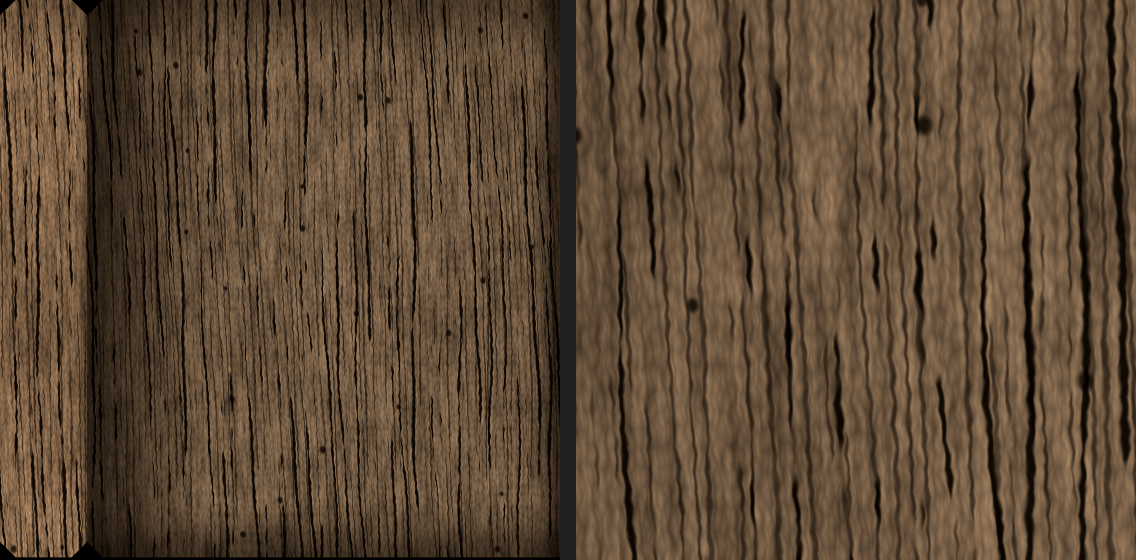
Left, the full canvas; right, a detail of the centre.
This texture is drawn by a three.js fragment shader. Its source:

```glsl
// Weathered dark timber: a lit, chamfered post on the left and a shaded wide panel.
// Stretched cellular noise makes the fibres; wavering column lines, gated
// by layered sines, open and close as long vertical cracks.
varying vec2 vUv;

float hash(vec2 p) {
  return fract(sin(dot(p, vec2(127.1, 311.7))) * 43758.55);
}

// Distance to the nearest scattered point, about 0 to 1
float cellular(vec2 p) {
  vec2 cell = floor(p);
  float nearest = 2.0;
  for (int j = -1; j <= 1; j++) {
    for (int i = -1; i <= 1; i++) {
      vec2 id = cell + vec2(float(i), float(j));
      vec2 point = id + vec2(hash(id), hash(id + 57.3));
      nearest = min(nearest, length(p - point));
    }
  }
  return nearest;
}

// Long broken cracks, one per column; halfWidth is in canvas units
float cracks(vec2 p, float columns, float halfWidth, float seed) {
  float x = p.x * columns;
  float depth = 0.0;
  for (int k = -1; k <= 1; k++) {
    float id = floor(x) + float(k);
    float h = hash(vec2(id, seed));
    float phase = 60.0 * h;
    float centre = id + 0.5 + 0.7 * (h - 0.5)
      + 0.14 * sin(p.y * 8.0 + phase)
      + 0.06 * sin(p.y * 27.0 + phase * 2.3);
    float opening = sin(p.y * 5.0 + phase * 1.7) + 0.7 * sin(p.y * 14.0 + phase * 3.1)
      + 0.45 * sin(p.y * 49.0 + phase) + 0.3 * sin(p.y * 133.0 + phase * 4.0);
    float open = smoothstep(-1.0, 1.2, opening);
    float w = halfWidth * open * (0.5 + 0.8 * hash(vec2(id, seed + 9.0)));
    float d = abs(x - centre) / columns;
    float line = 1.0 - smoothstep(w * 0.4, w + 0.0014, d);
    depth = max(depth, line * smoothstep(0.0, 0.4, open));
  }
  return depth;
}

// Small knots and pits, in a few cells of a loose grid
float pits(vec2 p) {
  vec2 g = p * 13.0;
  vec2 id = floor(g);
  vec2 centre = id + 0.25 + 0.5 * vec2(hash(id + 3.0), hash(id + 8.0));
  float radius = 0.03 + 0.04 * hash(id + 5.0);
  float d = length((g - centre) * vec2(1.0, 0.8));
  return step(0.82, hash(id + 21.0)) * (1.0 - smoothstep(radius * 0.5, radius + 0.03, d));
}

// Signed distance to a box with cut corners
float chamferBox(vec2 p, vec2 halfSize, float cut) {
  vec2 q = abs(p) - halfSize;
  return max(max(q.x, q.y), (q.x + q.y + cut) * 0.707);
}

// Brightness of bare wood with its fibres and cracks
float woodTone(vec2 p) {
  p.x += 0.035 * p.y + 0.004 * sin(p.y * 6.0 + p.x * 9.0);
  vec2 ragged = p;
  ragged.x += 0.0026 * (cellular(p * vec2(110.0, 75.0)) - 0.5);

  float fibre = cellular(ragged * vec2(170.0, 11.0)) - 0.5;
  float grain = cellular(ragged * vec2(300.0, 85.0) + 31.0) - 0.5;
  float patches = cellular(p * vec2(17.0, 5.0) + 7.0) - 0.5;
  float stain = cellular(p * vec2(48.0, 22.0) + 13.0) - 0.5;
  float tone = 0.405 - 0.19 * fibre - 0.16 * grain - 0.10 * patches - 0.09 * stain;

  float bold = cracks(ragged, 39.0, 0.0025, 1.0);
  float thin = cracks(ragged, 83.0, 0.0011, 4.0);
  float lip = cracks(ragged - vec2(0.0032, 0.0), 39.0, 0.0018, 1.0);
  tone += 0.045 * lip * (1.0 - bold);
  tone *= 1.0 - 0.5 * thin;
  tone *= 1.0 - 0.88 * bold;
  return tone * (1.0 - 0.75 * pits(p));
}

void main() {
  vec2 p = vUv;
  float seam = 0.156;
  float onPost = 1.0 - smoothstep(seam - 0.001, seam + 0.001, p.x);

  // Post: warm and bright, strongest in the upper part
  float postLight = 1.1 + 0.08 * sin(p.y * 7.5 + 1.4);
  postLight *= mix(0.72, 1.0, smoothstep(0.0, 0.02, seam - p.x));
  postLight *= mix(0.8, 1.0, smoothstep(0.0, 0.12, 1.0 - p.y));

  // Panel: shadow beside the post, fading towards the outer edges
  float panelLight = mix(0.4, 1.0, smoothstep(0.13, 0.38, p.x));
  panelLight *= mix(0.45, 1.0, smoothstep(0.0, 0.055, 1.0 - p.x));
  panelLight *= mix(0.55, 1.0, smoothstep(0.0, 0.11, p.y));
  panelLight *= mix(0.68, 1.0, smoothstep(0.0, 0.12, 1.0 - p.y));
  panelLight *= 0.98 + 0.05 * sin(p.x * 8.0 - 3.6) * sin(p.y * 3.14);

  float tone = woodTone(p) * mix(panelLight, postLight, onPost);
  vec3 wood = vec3(0.09, 0.06, 0.03) + (tone - 0.09) * vec3(1.0, 0.825, 0.65);
  wood += onPost * tone * vec3(0.03, 0.0, -0.02);

  // Black gaps around the cut corners
  float post = chamferBox(p - vec2(0.078, 0.5025), vec2(0.078, 0.4975), 0.028);
  float panel = chamferBox(p - vec2(0.656, 0.5025), vec2(0.5, 0.4975), 0.028);
  float solid = 1.0 - smoothstep(-0.001, 0.0015, min(post, panel));
  gl_FragColor = vec4(max(wood, 0.0) * solid, 1.0);
}
```
